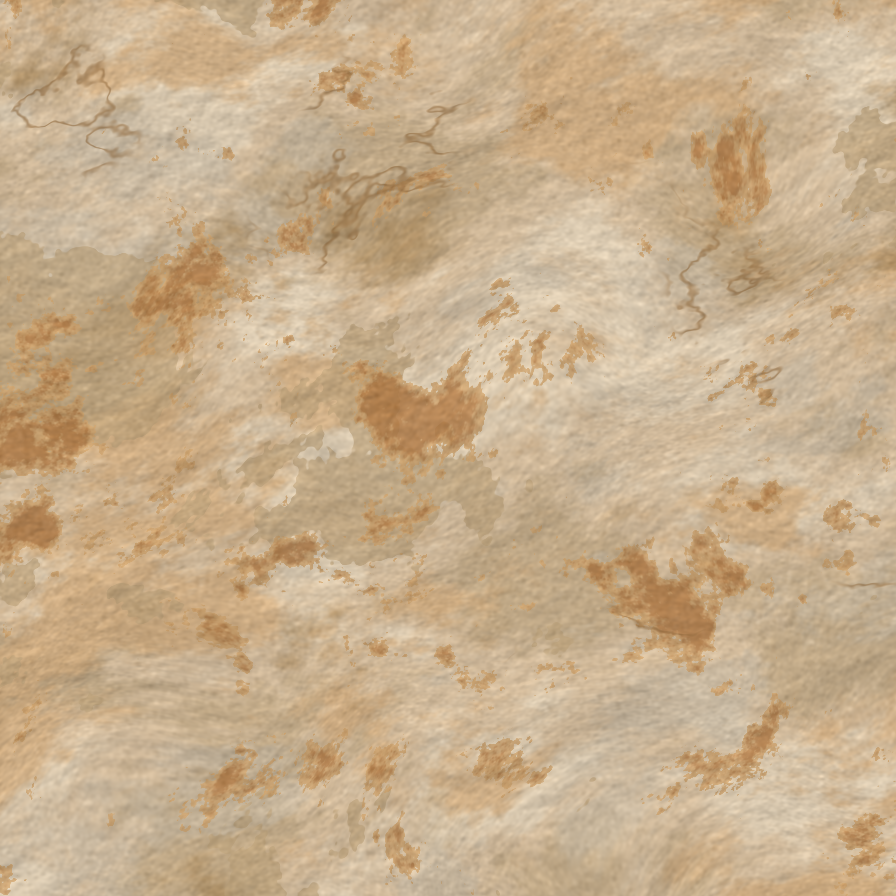
Give the GLSL for this texture, as a WebGL 1 fragment shader.

```glsl
precision highp float;
// Weathered limestone wall: cream and tan strata, ochre stains, rusty flakes,
// drab peeled patches and thin ledges, lit from above.
// Every layer is a fractal sum of cellular splats, thresholded softly or sharply.

uniform vec2 u_resolution;

vec3 hash3(vec2 cell) {
  vec3 q = fract(cell.xyx * vec3(.1031, .1030, .0973));
  q += dot(q, q.yzx + 33.33);
  return fract((q.xxy + q.yzz) * q.zyx);
}

// Cellular noise: one soft signed splat at a random point of each cell.
float splats(vec2 p) {
  vec2 cell = floor(p);
  float sum = 0.;
  for (int j = -1; j <= 1; j++) {
    for (int i = -1; i <= 1; i++) {
      vec2 c = cell + vec2(float(i), float(j));
      vec3 h = hash3(c);
      vec2 d = c + h.xy - p;
      float w = max(0., 1. - dot(d, d));
      sum += w * w * w * (2. * h.z - 1.);
    }
  }
  return sum;
}

// Layered splats; a higher gain gives a rougher result.
float fractal(vec2 p, float gain) {
  float sum = 0., amp = 1.;
  for (int i = 0; i < 6; i++) {
    sum += amp * splats(p);
    p = mat2(1.6, 1.2, -1.2, 1.6) * p + 17.3;
    amp *= gain;
  }
  return sum;
}

float relief(vec2 p) {
  return fractal(p * vec2(6., 9.) + 80., .6);
}

void main() {
  vec2 uv = gl_FragCoord.xy / u_resolution.y;

  // Strata lie flat, rise slightly to the right and wander.
  vec2 wander = vec2(splats(uv * 5. + 31.), splats(uv * 6. + 57.));
  vec2 p = uv + .035 * wander;
  p.y -= .2 * p.x;
  vec2 strata = p * vec2(1., 1.6);

  // Broad cream and tan tones.
  float tone = fractal(strata * 5. + 3., .62);
  vec3 color = mix(vec3(.74, .65, .52), vec3(.81, .72, .60), smoothstep(-.85, -.1, tone));
  color = mix(color, vec3(.855, .79, .69), smoothstep(-.1, .75, tone));

  // Warm ochre wash, cool grey bloom and soft brown smudges.
  float wash = fractal(strata * 6. + 120., .6);
  color = mix(color, vec3(.79, .65, .48), .8 * smoothstep(.05, .8, wash));
  color = mix(color, vec3(.75, .70, .62), .6 * smoothstep(.3, .9, -wash));
  float smudge = fractal(strata * 4.5 + 210., .58);
  color = mix(color, vec3(.62, .49, .31), .65 * smoothstep(.4, 1.25, smudge));

  // Drab patches where the pale skin has peeled away.
  float peel = fractal(p * 5. + 300., .66) - .25 * tone;
  color = mix(color, vec3(.71, .61, .46), .65 * smoothstep(.72, .79, peel));

  // Surface relief: faces that tilt upward catch the light.
  float height = relief(p);
  float light = height - relief(p + vec2(-.0015, .0035));

  // Ragged rusty flakes gathered in clusters, darker at their cores.
  float cluster = splats(uv * 5.5 + 400.);
  float flake = fractal(p * 13. + 440., .72) + .9 * cluster - .2 * height;
  vec3 rust = mix(vec3(.77, .61, .41), vec3(.66, .45, .25), smoothstep(.95, 1.7, flake));
  color = mix(color, rust, .8 * smoothstep(.82, .94, flake));

  // Broken ledges with a brown undercut.
  float ledge = abs(fractal(strata * 4. + 500., .5));
  float broken = smoothstep(.25, .6, splats(uv * 7. + 540.));
  color = mix(color, vec3(.56, .41, .24), .55 * broken * (1. - smoothstep(.0, .05, ledge)));

  // Shading and fine sandy grain.
  color *= 1. + clamp(.32 * light, -.16, .1);
  color += .03 * splats(uv * 190.);
  gl_FragColor = vec4(color, 1.);
}
```
